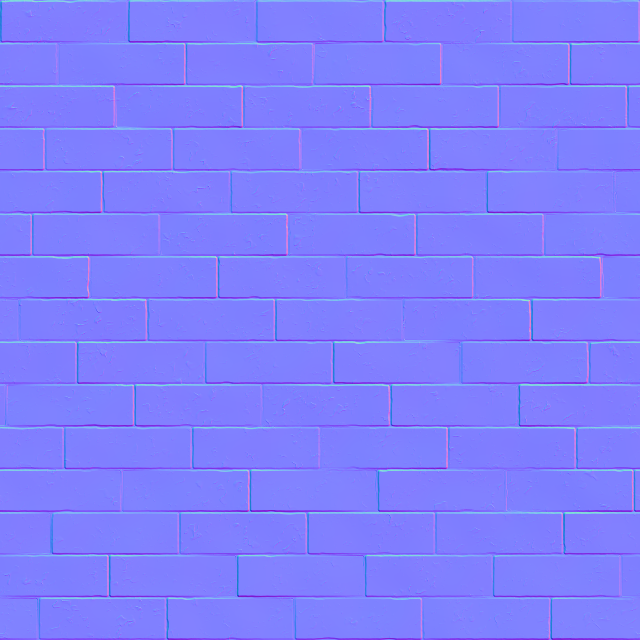
This texture map is drawn by a Shadertoy shader. Its source:

```glsl
#define COLUMNS 5.0
#define ROWS 15.0
#define ROW_SHIFT 0.45
#define JOINT_HALF 0.0002
#define CORNER_RADIUS 0.004
#define BEVEL_WIDTH 0.0024
#define BEVEL_HEIGHT 0.00125
#define EDGE_WEAR 0.0005
#define FLAKE_HEIGHT 0.00042
#define FACE_TILT 0.03
#define SLOPE_STEP 0.0007

vec2 hash22(vec2 p) {
    vec3 a = fract(p.xyx * vec3(0.1031, 0.1030, 0.0973));
    a += dot(a, a.yzx + 33.33);
    return fract((a.xx + a.yz) * a.zy);
}

float cornerSlope(vec2 cell, vec2 corner, vec2 f) {
    float angle = 6.2832 * hash22(cell + corner).x;
    return dot(vec2(cos(angle), sin(angle)), f - corner);
}

float gradientNoise(vec2 p) {
    vec2 cell = floor(p);
    vec2 f = p - cell;
    vec2 u = f * f * f * (f * (f * 6.0 - 15.0) + 10.0);
    float low = mix(cornerSlope(cell, vec2(0, 0), f), cornerSlope(cell, vec2(1, 0), f), u.x);
    float high = mix(cornerSlope(cell, vec2(0, 1), f), cornerSlope(cell, vec2(1, 1), f), u.x);
    return mix(low, high, u.y);
}

float roundedBox(vec2 p, vec2 halfSize, float radius) {
    vec2 q = abs(p) - halfSize + radius;
    return length(max(q, 0.0)) + min(max(q.x, q.y), 0.0) - radius;
}

// Scratches: one sharp side that decays gently, broken along its length
float flakes(vec2 p) {
    vec2 bend = vec2(gradientNoise(p * 90.0), gradientNoise(p * 90.0 + 19.0));
    vec2 q = mat2(0.8, -0.6, 0.6, 0.8) * (p + 0.007 * bend);
    float patches = smoothstep(-0.1, 0.4, gradientNoise(p * 17.0 + 7.0));
    float breaks = smoothstep(0.0, 0.35, gradientNoise(p * 70.0 + 31.0));
    float sheet = gradientNoise(q * vec2(42.0, 95.0));
    float rise = smoothstep(-0.04, 0.04, sheet);
    return patches * breaks * rise * exp(-6.0 * max(sheet, 0.0));
}

float wallHeight(vec2 p) {
    // Rows are counted from the top, each shifted along by the same step
    float fromTop = (1.0 - p.y) * ROWS;
    float row = floor(fromTop);
    float along = p.x * COLUMNS - row * ROW_SHIFT;
    vec2 size = 1.0 / vec2(COLUMNS, ROWS);
    vec2 local = vec2(fract(along) - 0.5, 0.5 - fract(fromTop)) * size;
    vec2 seed = hash22(vec2(mod(floor(along), COLUMNS), row) + 11.0);
    vec2 q = local + 8.0 * seed + 2.0;

    // Crisp edge with slight wear and a few wide chips
    float wobble = gradientNoise(q * 75.0) + 0.5 * gradientNoise(q * 190.0);
    float chip = max(gradientNoise(q * vec2(30.0, 45.0) + 5.0) - 0.25, 0.0);
    float edge = roundedBox(local, 0.5 * size - JOINT_HALF, CORNER_RADIUS);
    edge += EDGE_WEAR * (wobble + 12.0 * chip);
    float bevel = BEVEL_HEIGHT * (1.0 + 0.8 * gradientNoise(q * 13.0 + 23.0));
    float height = bevel * clamp(-edge / BEVEL_WIDTH, 0.0, 1.0);

    // Face relief and a slight lean of each block
    float relief = flakes(q) + 0.6 * flakes(q * 1.7 + 3.0);
    height += FLAKE_HEIGHT * mix(0.7, 1.5, seed.y) * relief;
    return height + FACE_TILT * dot(seed - 0.5, local) * smoothstep(0.0, BEVEL_WIDTH, -edge);
}

void mainImage(out vec4 fragColor, in vec2 fragCoord) {
    vec2 p = fragCoord / iResolution.xy;
    vec2 e = vec2(SLOPE_STEP, 0.0);

    // Central differences give the slope, averaged over a fixed width
    vec2 slope = vec2(wallHeight(p + e.xy) - wallHeight(p - e.xy),
                      wallHeight(p + e.yx) - wallHeight(p - e.yx)) / (2.0 * SLOPE_STEP);
    vec3 normal = normalize(vec3(-slope, 1.0));
    fragColor = vec4(0.5 + 0.5 * normal, 1.0);
}
```
